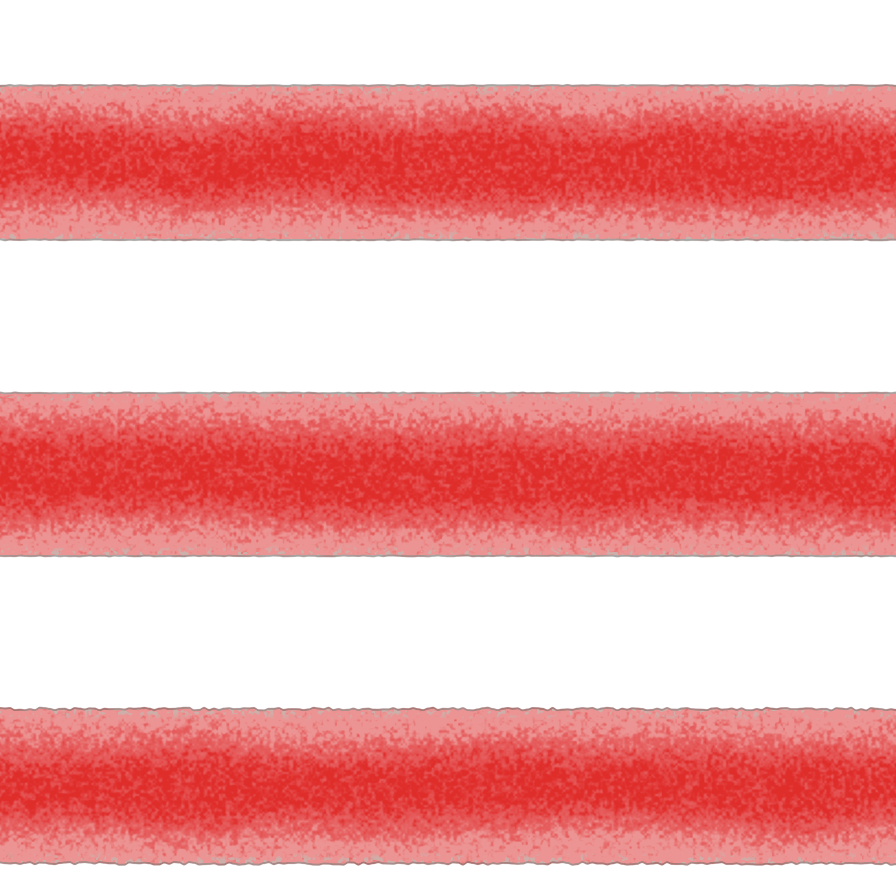
This pattern is drawn by a Shadertoy shader. Its source:

```glsl
// Three horizontal red stripes with grainy, faded borders on white.

const float STRIPES = 3.0;
const float PERIOD = 0.348;
const float FIRST_CENTER = 0.1225;
const float GRAIN_CELLS = 240.0;

const vec3 PAPER = vec3(1.0);
const vec3 CORE_RED = vec3(0.875, 0.175, 0.165);
const vec3 SOFT_RED = vec3(0.90, 0.36, 0.36);
const vec3 PALE_RED = vec3(0.925, 0.58, 0.575);
const vec3 COOL_RIM = vec3(0.62, 0.68, 0.67);
const vec3 WARM_RIM = vec3(0.62, 0.42, 0.41);
const vec3 FLECK = vec3(0.80, 0.69, 0.67);

float hash(vec2 p) {
    vec3 q = fract(vec3(p.xyx) * 0.1031);
    q += dot(q, q.yzx + 33.33);
    return fract((q.x + q.y) * q.z);
}

float valueNoise(vec2 p) {
    vec2 cell = floor(p);
    vec2 f = fract(p);
    f = f * f * (3.0 - 2.0 * f);
    float low = mix(hash(cell), hash(cell + vec2(1.0, 0.0)), f.x);
    float high = mix(hash(cell + vec2(0.0, 1.0)), hash(cell + 1.0), f.x);
    return mix(low, high, f.y);
}

// Signed grain, roughly -0.5 to 0.5
float grain(vec2 uv, float seed) {
    float coarse = valueNoise(uv * GRAIN_CELLS + seed);
    float fine = valueNoise(uv * GRAIN_CELLS * 1.7 + seed + 41.0);
    return 0.65 * coarse + 0.35 * fine - 0.5;
}

// Faded red; depth runs from 0 at the stripe axis to 1 at its border
vec3 stripeColor(vec2 uv, float depth, float seed) {
    float cloud = valueNoise(uv * vec2(9.0, 14.0) + seed) - 0.5;
    float speck = grain(uv, seed);
    float fade = smoothstep(0.15, 1.05, depth + 0.18 * cloud);
    float tone = clamp(fade + 0.14 + speck * mix(0.65, 1.0, fade), 0.0, 1.0);
    vec3 color = mix(CORE_RED, SOFT_RED, smoothstep(0.0, 0.5, tone));
    return mix(color, PALE_RED, smoothstep(0.45, 1.0, tone));
}

void mainImage(out vec4 fragColor, in vec2 fragCoord) {
    vec2 uv = fragCoord / iResolution.y;
    float pixel = 1.0 / iResolution.y;

    // Nearest stripe, counted from the bottom
    float row = clamp(round((uv.y - FIRST_CENTER) / PERIOD), 0.0, STRIPES - 1.0);
    float offset = uv.y - FIRST_CENTER - row * PERIOD;
    float halfWidth = row == 1.0 ? 0.0920 : 0.0872;
    float seed = row * 71.0 + 13.0;
    float side = step(0.0, offset);

    // Slightly rough border, roughest along the lowest stripe
    float roughness = row == 0.0 ? 0.0030 : 0.0010;
    float chips = valueNoise(vec2(uv.x * 180.0, seed + side * 19.0)) - 0.5;
    float inset = halfWidth + roughness * chips - abs(offset);

    vec3 color = stripeColor(uv, abs(offset) / halfWidth, seed);

    // Scattered grey flecks just inside the border
    float fleckMask = smoothstep(0.08, 0.22, grain(uv, seed + 97.0));
    color = mix(color, FLECK, fleckMask * (1.0 - smoothstep(0.003, 0.016, inset)));

    // Thin rim whose tint wanders along the stripe
    float tint = valueNoise(vec2(uv.x * 60.0, seed + side * 7.0));
    float warmth = row == 0.0 ? 0.45 + 0.5 * tint : 0.6 * tint;
    float rim = 1.0 - smoothstep(0.0022 - 0.5 * pixel, 0.0022 + 0.5 * pixel, inset);
    color = mix(color, mix(COOL_RIM, WARM_RIM, warmth), 0.85 * rim);

    float coverage = smoothstep(-0.75 * pixel, 0.75 * pixel, inset);
    fragColor = vec4(mix(PAPER, color, coverage), 1.0);
}
```
